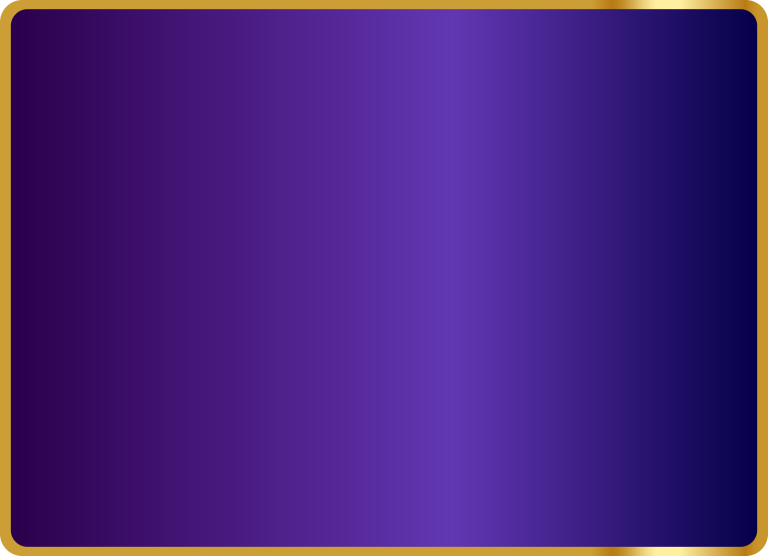
This background is drawn by a Shadertoy shader. Its source:

```glsl
// Violet satin panel with a rounded gold frame and a polished glint.

const vec3 PAPER = vec3(1.0);
const vec3 PLUM = vec3(0.165, 0.0, 0.295);
const vec3 GRAPE = vec3(0.25, 0.07, 0.44);
const vec3 VIOLET = vec3(0.385, 0.215, 0.70);
const vec3 INDIGO = vec3(0.22, 0.11, 0.50);
const vec3 NAVY = vec3(0.02, 0.0, 0.29);
const vec3 GOLD = vec3(0.80, 0.62, 0.21);
const vec3 BRONZE = vec3(0.72, 0.49, 0.08);
const vec3 AMBER = vec3(0.79, 0.59, 0.17);
const vec3 SHINE = vec3(1.0, 0.94, 0.63);

// Linear ramp from 0 at a to 1 at b
float ramp(float a, float b, float x) {
    return clamp((x - a) / (b - a), 0.0, 1.0);
}

// Signed distance to a centred rounded box
float roundedBox(vec2 p, vec2 halfSize, float radius) {
    vec2 q = abs(p) - halfSize + radius;
    return length(max(q, 0.0)) + min(max(q.x, q.y), 0.0) - radius;
}

// Coverage of a shape, softened across one pixel
float coverage(float dist, float pixel) {
    return clamp(0.5 - dist / pixel, 0.0, 1.0);
}

// Horizontal satin gradient
vec3 panelColor(float x) {
    vec3 color = mix(PLUM, GRAPE, ramp(0.015, 0.21, x));
    color = mix(color, VIOLET, ramp(0.21, 0.59, x));
    color = mix(color, INDIGO, ramp(0.59, 0.78, x));
    return mix(color, NAVY, ramp(0.78, 0.985, x));
}

// Gold with a bright band between two bronze edges
vec3 frameColor(float x) {
    vec3 color = mix(GOLD, BRONZE, ramp(0.77, 0.795, x));
    color = mix(color, SHINE, smoothstep(0.795, 0.86, x));
    color = mix(color, BRONZE, ramp(0.885, 0.97, x));
    return mix(color, AMBER, ramp(0.97, 0.987, x));
}

void mainImage(out vec4 fragColor, in vec2 fragCoord) {
    vec2 uv = fragCoord / iResolution.xy;
    float pixel = 1.0 / iResolution.y;
    vec2 halfSize = 0.5 * iResolution.xy * pixel;
    vec2 p = fragCoord * pixel - halfSize;

    // Frame and panel outlines, in canvas heights
    vec2 border = vec2(0.0195, 0.0165);
    float frame = roundedBox(p, halfSize, 0.040);
    float panel = roundedBox(p, halfSize - border, 0.030);

    vec3 color = mix(PAPER, frameColor(uv.x), coverage(frame, pixel));
    color = mix(color, panelColor(uv.x), coverage(panel, pixel));
    fragColor = vec4(color, 1.0);
}
```
